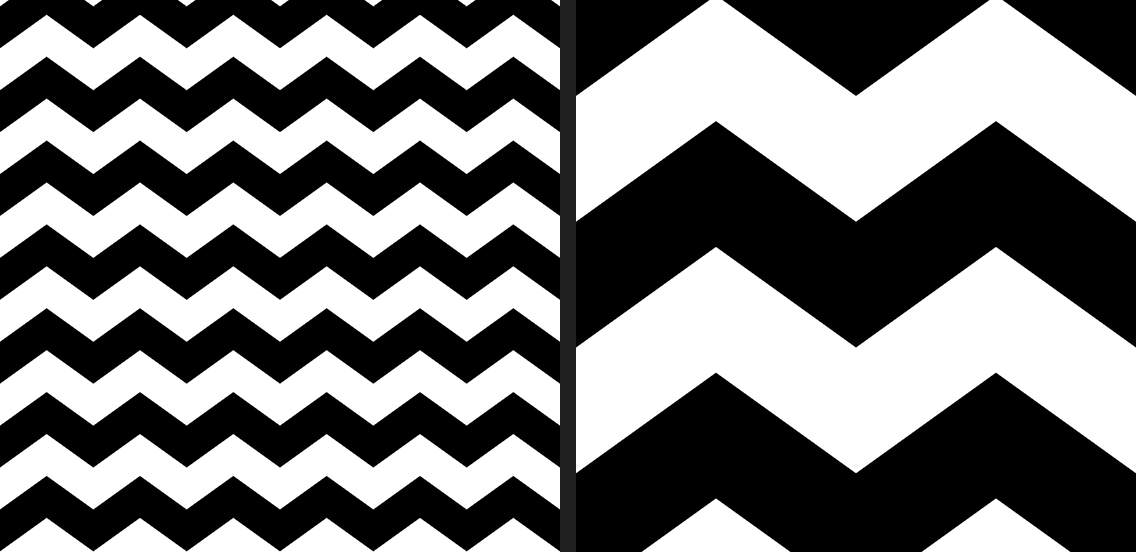
Left, the full canvas; right, a detail of the centre.
Write a WebGL 1 fragment shader that draws this pattern.

```glsl
precision highp float;

// Black and white chevron stripes: a triangle wave bends horizontal bands
// into zigzags, which repeat down the canvas. Each edge is smoothed over one
// pixel using its perpendicular distance. Lengths are in zigzag wavelengths.

uniform vec2 u_resolution;

const float ZIGZAGS_ACROSS = 6.0;
const float ROW_PERIOD = 0.8984;    // vertical spacing of the black bands
const float BAND_HEIGHT = 0.4492;   // vertical thickness of a black band
const float ZIGZAG_HEIGHT = 0.3594; // rise from valley to peak
const float BASE_OFFSET = 0.0065;   // lowest valley above the bottom edge
const vec3 BAND_COLOR = vec3(0.0);
const vec3 GROUND_COLOR = vec3(1.0);

// Triangle wave from 0 at whole numbers to 1 halfway between them
float triangleWave(float x) {
  return 1.0 - abs(2.0 * fract(x) - 1.0);
}

// Signed distance to the nearest band edge, negative inside a band
float chevronDistance(vec2 p) {
  float bandCenter = BASE_OFFSET + 0.5 * BAND_HEIGHT
                   + ZIGZAG_HEIGHT * triangleWave(p.x);
  float fromCenter = mod(p.y - bandCenter + 0.5 * ROW_PERIOD, ROW_PERIOD)
                   - 0.5 * ROW_PERIOD;
  float slope = 2.0 * ZIGZAG_HEIGHT;
  return (abs(fromCenter) - 0.5 * BAND_HEIGHT) / sqrt(1.0 + slope * slope);
}

void main() {
  float pixelSize = ZIGZAGS_ACROSS / u_resolution.x;
  vec2 p = gl_FragCoord.xy * pixelSize;

  // Blend by the share of the pixel that the band covers
  float coverage = clamp(0.5 - chevronDistance(p) / pixelSize, 0.0, 1.0);
  gl_FragColor = vec4(mix(GROUND_COLOR, BAND_COLOR, coverage), 1.0);
}
```
